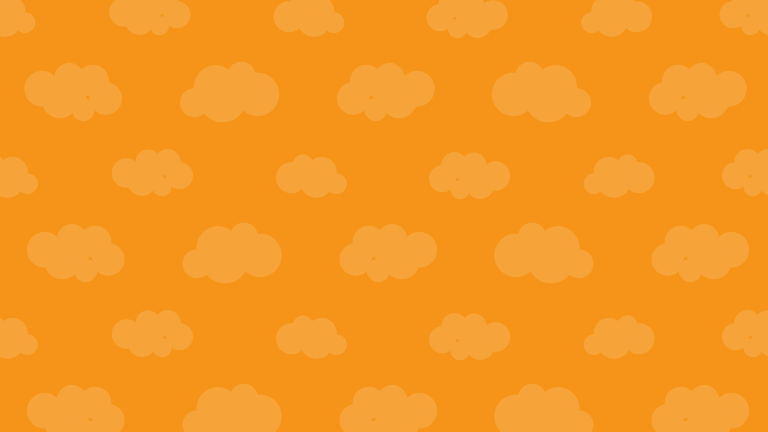
Give the GLSL for this pattern, as a Shadertoy shader.

```glsl
const float CANVAS_HEIGHT = 432.0;   // layout units from top to bottom
const float ROW_PITCH = 161.0;
const vec3 ORANGE = vec3(0.962, 0.580, 0.098);
const vec3 PALE_ORANGE = vec3(0.964, 0.643, 0.222);

// Each lobe is a circle: centre x, centre y, radius
const vec3 LONG_CLOUD[6] = vec3[6](
    vec3(-27.0, 3.0, 13.5), vec3(-15.0, -10.3, 13.3), vec3(4.5, -10.8, 12.4),
    vec3(26.0, 0.3, 14.7), vec3(10.5, 8.5, 14.7), vec3(-9.5, 14.0, 9.5));
const vec3 SHORT_CLOUD[6] = vec3[6](
    vec3(-20.0, 2.0, 15.5), vec3(-8.5, -11.3, 10.0), vec3(10.0, -3.5, 15.3),
    vec3(5.0, 5.0, 17.0), vec3(25.0, 8.0, 10.3), vec3(2.0, 2.0, 12.0));

// Small clouds in a row: centre x, vertical nudge, facing
const vec3 SMALL_SLOTS[6] = vec3[6](
    vec3(2.5, 0.0, 1.0), vec3(152.5, -3.0, -1.0), vec3(311.5, 0.0, 1.0),
    vec3(469.5, 0.0, 1.0), vec3(619.0, 0.0, -1.0), vec3(762.5, -3.0, 1.0));

float lobeUnion(vec2 p, vec3 lobes[6]) {
    float d = length(p - vec2(0.0, 2.0)) - 11.0;   // solid core
    for (int i = 0; i < 6; i++) {
        d = min(d, length(p - lobes[i].xy) - lobes[i].z);
    }
    return d;
}

float cloud(vec2 p, bool isLong, float facing, float size, float tilt) {
    vec2 q = p * vec2(facing, 1.0) / size;
    q = mat2(cos(tilt), sin(tilt), -sin(tilt), cos(tilt)) * q;
    float d = isLong ? lobeUnion(q, LONG_CLOUD) : lobeUnion(q, SHORT_CLOUD);
    return d * size;
}

float nearestRow(float y, float firstRow) {
    return max(round((y - firstRow) / ROW_PITCH), 0.0);
}

// The top rows sit slightly to the left
float rowShift(float row) {
    return row < 0.5 ? -2.5 : 0.0;
}

float largeClouds(vec2 p, float firstRow, float firstColumn, float pitch) {
    float row = nearestRow(p.y, firstRow);
    p -= vec2(rowShift(row), firstRow + row * ROW_PITCH);
    float column = round((p.x - firstColumn) / pitch);
    p.x -= firstColumn + column * pitch;
    bool isLong = mod(column, 2.0) < 0.5;
    float facing = column < 1.5 ? -1.0 : 1.0;
    return isLong ? cloud(p, true, facing, 1.21, 0.1)
                  : cloud(p, false, facing, 1.4, 0.0);
}

float smallClouds(vec2 p, float firstRow) {
    float row = nearestRow(p.y, firstRow);
    p -= vec2(rowShift(row), firstRow + row * ROW_PITCH);
    float d = CANVAS_HEIGHT;
    for (int i = 0; i < 6; i++) {
        vec3 slot = SMALL_SLOTS[i];
        d = min(d, cloud(p - slot.xy, i % 2 == 1, slot.z, 1.0, 0.0));
    }
    return d;
}

void mainImage(out vec4 fragColor, in vec2 fragCoord) {
    // Layout space runs down from the top left corner
    float pixel = CANVAS_HEIGHT / iResolution.y;
    vec2 p = vec2(fragCoord.x, iResolution.y - fragCoord.y) * pixel;

    float d = min(largeClouds(p, 91.5, 76.0, 156.0), smallClouds(p, 14.7));
    float coverage = 1.0 - smoothstep(-0.6 * pixel, 0.6 * pixel, d);
    fragColor = vec4(mix(ORANGE, PALE_ORANGE, coverage), 1.0);
}
```
